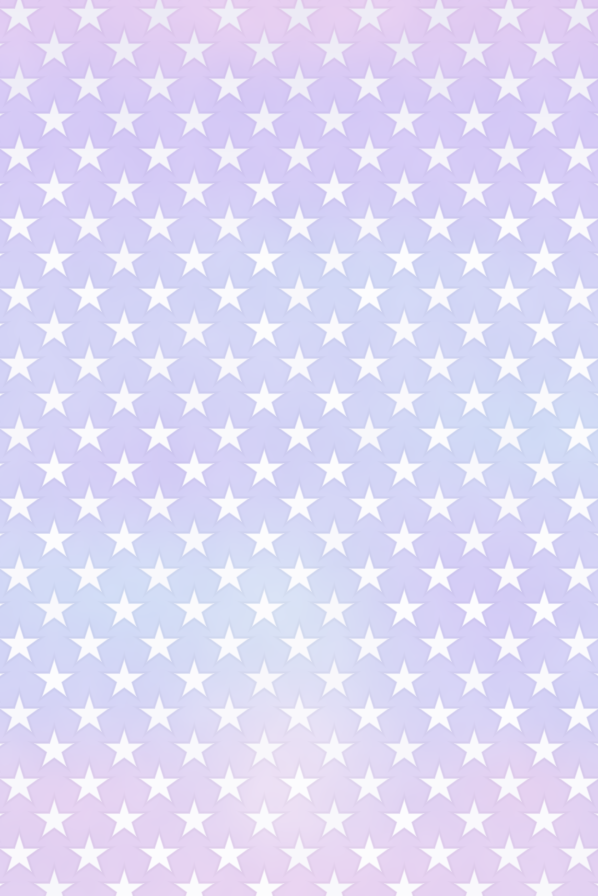
Reproduce this pattern procedurally as a Shadertoy shader.

```glsl
// White five-pointed stars in staggered rows over a pastel lavender, blue and pink wash.
// Two offset square lattices repeat a folded star distance; the wash is a vertical
// gradient with soft glows and a faint mottling of layered sines.

const float CELLS = 12.8; // lattice cells per canvas height

// Signed distance to the edge lines of a pentagram with one tip pointing up.
float starDistance(vec2 p, float radius) {
    float sector = 1.2566371;
    float angle = mod(atan(p.x, p.y) + 0.5 * sector, sector) - 0.5 * sector;
    vec2 folded = length(p) * vec2(cos(angle), abs(sin(angle)));
    return dot(folded - vec2(radius, 0.0), vec2(0.309, 0.951));
}

float hash(vec2 cell) {
    return fract(sin(dot(cell, vec2(41.3, 289.1))) * 4375.85);
}

// Warped sines, roughly in -1..1, for cloudy unevenness.
float mottle(vec2 p) {
    float sum = 0.0, amplitude = 0.5;
    for (int i = 0; i < 4; i++) {
        p = mat2(0.8, 0.6, -0.6, 0.8) * p + 1.7;
        sum += amplitude * sin(p.x + 1.3 * sin(p.y)) * cos(p.y + 0.8 * sin(p.x));
        p *= 1.9;
        amplitude *= 0.55;
    }
    return sum;
}

// Blends a soft elliptical glow into the base colour.
vec3 glow(vec3 base, vec2 offset, vec2 size, vec3 tint, float strength) {
    offset /= size;
    return mix(base, tint, strength * exp(-dot(offset, offset)));
}

vec3 pastelWash(vec2 p) {
    vec3 lavender = vec3(0.835, 0.79, 0.965);
    vec3 blue = vec3(0.815, 0.87, 0.965);
    vec3 pink = vec3(0.92, 0.82, 0.94);
    p += 0.012 * vec2(mottle(p * 9.0), mottle(p * 9.0 + 5.0));

    // Lavender above, bluer through the middle, pink at both ends
    vec3 color = mix(lavender, vec3(0.83, 0.83, 0.965), smoothstep(0.85, 0.62, p.y));
    color = mix(color, vec3(0.88, 0.795, 0.95), smoothstep(0.87, 1.0, p.y));
    color = mix(color, vec3(0.885, 0.82, 0.95), smoothstep(0.25, 0.04, p.y));

    // Local glows
    color = glow(color, p - vec2(0.33, 0.99), vec2(0.17, 0.06), pink, 0.6);
    color = glow(color, p - vec2(0.40, 0.69), vec2(0.20, 0.07), blue, 0.5);
    color = glow(color, p - vec2(0.60, 0.52), vec2(0.18, 0.08), blue, 0.8);
    color = glow(color, p - vec2(0.16, 0.48), vec2(0.14, 0.06), lavender, 0.7);
    color = glow(color, p - vec2(0.14, 0.34), vec2(0.18, 0.07), blue, 0.75);
    color = glow(color, p - vec2(0.34, 0.30), vec2(0.13, 0.10), vec3(0.85, 0.90, 0.96), 0.8);
    color = glow(color, p - vec2(0.53, 0.33), vec2(0.12, 0.12), lavender, 0.7);
    color = glow(color, p - vec2(0.32, 0.13), vec2(0.11, 0.11), vec3(0.95, 0.90, 0.96), 0.7);
    color = glow(color, p - vec2(0.07, 0.11), vec2(0.12, 0.06), pink, 0.5);
    color = glow(color, p - vec2(0.58, 0.12), vec2(0.08, 0.05), pink, 0.6);
    color = glow(color, p - vec2(0.35, 0.00), vec2(0.25, 0.05), pink, 0.6);

    return color + 0.014 * mottle(p * 22.0) * vec3(1.0, 1.0, 0.4);
}

void mainImage(out vec4 fragColor, in vec2 fragCoord) {
    vec2 p = fragCoord / iResolution.y;
    float pixel = CELLS / iResolution.y;
    vec3 color = pastelWash(p);

    // Stars: the second lattice is shifted by half a cell both ways
    for (int i = 0; i < 2; i++) {
        vec2 q = vec2(p.x, p.y - 1.0) * CELLS - vec2(0.275, -0.212) - 0.5 * float(i);
        vec2 cell = round(q);
        float d = starDistance(q - cell, 0.285);

        // Faint grey rim, then a fill that dulls slightly towards the top
        color -= 0.025 * smoothstep(0.035, 0.0, abs(d - 0.015));
        float fade = 0.05 * smoothstep(0.7, 1.0, p.y) + 0.02 * hash(cell + 7.0 * float(i));
        vec3 fill = vec3(0.99, 0.99, 0.995) - fade * vec3(1.0, 1.1, 0.5);
        color = mix(color, fill, smoothstep(pixel, -pixel, d));
    }
    fragColor = vec4(color, 1.0);
}
```
